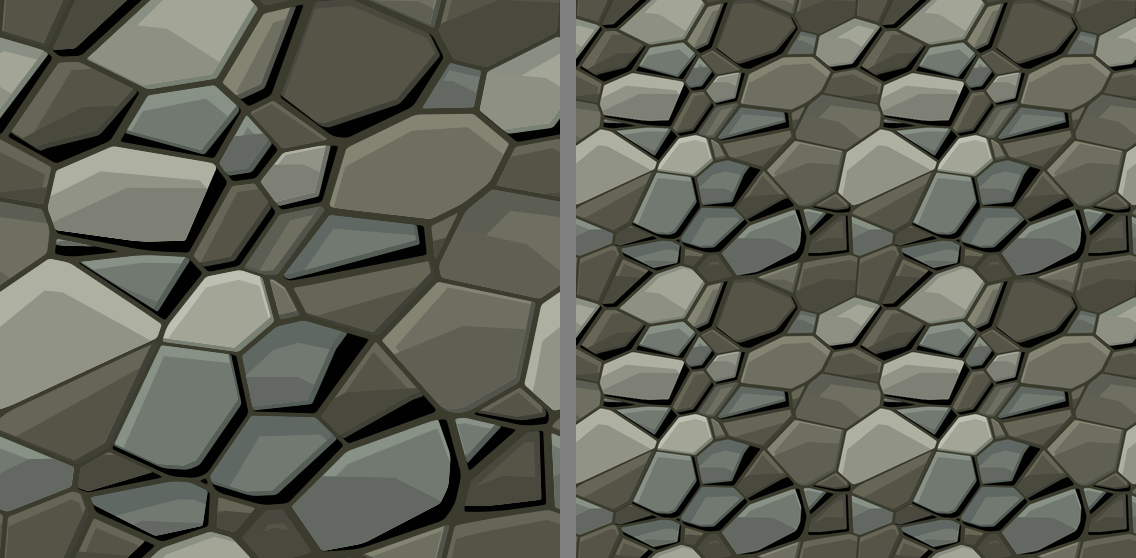
Left: one tile. Right: repeated 2 by 2.
Reproduce this texture procedurally as a Shadertoy shader.

```glsl
// Seamless wall of flat-shaded, angular grey stones with dark joints and hard black shadows.

const vec2 GRID = vec2(7.0, 8.0);

// Metric that stretches stones along a rising diagonal.
const mat2 STRETCH = mat2(0.68, -0.16, -0.16, 0.92);

// Random value per cell; the cell wraps so the wall tiles.
float hash(vec2 cell, float seed) {
    cell = mod(cell, GRID);
    return fract(sin(dot(cell, vec2(127.1, 311.7)) + seed * 74.7) * 43758.5453);
}

vec2 site(vec2 cell) {
    return cell + 0.04 + 0.92 * vec2(hash(cell, 1.0), hash(cell, 2.0));
}

// Heavier sites grow larger stones.
float weight(vec2 cell) {
    float h = hash(cell, 3.0);
    return 1.2 * h * h;
}

float power(vec2 p, vec2 cell) {
    vec2 d = p - site(cell);
    return dot(d, STRETCH * d) - weight(cell);
}

float smoothMin(float a, float b, float k) {
    float h = max(k - abs(a - b), 0.0) / k;
    return min(a, b) - 0.25 * k * h * h;
}

vec3 stoneColour(vec2 cell) {
    vec2 c = mod(cell, GRID);
    float tone = fract(0.618 * c.x + 0.2 * c.y + 0.3 * hash(cell, 4.0));
    vec3 olive = vec3(0.43, 0.43, 0.38);
    vec3 slate = vec3(0.445, 0.475, 0.44);
    vec3 mid = mix(olive, slate, step(0.5, hash(cell, 5.0)));
    if (tone < 0.3) return vec3(0.335, 0.33, 0.28);
    if (tone < 0.79) return mid;
    if (tone < 0.9) return vec3(0.57, 0.575, 0.53);
    return vec3(0.64, 0.65, 0.59);
}

void mainImage(out vec4 fragColor, in vec2 fragCoord) {
    vec2 p = fragCoord / iResolution.xy * GRID;
    float soft = 0.6 * GRID.y / iResolution.y;

    // Find the stone that owns this point (weighted Voronoi).
    vec2 home = floor(p), cell = home;
    float best = 1e5;
    for (int j = -3; j <= 3; j++)
    for (int i = -3; i <= 3; i++) {
        vec2 c = home + vec2(i, j);
        float w = power(p, c);
        if (w < best) { best = w; cell = c; }
    }

    // Per-stone shape: shadow, rim and the direction of its broad facet.
    vec2 centre = site(cell), dc = p - centre;
    float mass = weight(cell);
    float shadow = (0.1 + 0.08 * mass) * step(0.45, hash(cell, 6.0));
    float rim = 0.09 * step(0.5, hash(cell, 7.0));
    float angle = 1.9 + 1.8 * (hash(cell, 8.0) - 0.5);
    vec2 facetDir = vec2(cos(angle), sin(angle));
    float facetWidth = mix(0.06, 0.4, hash(cell, 9.0)) * (0.45 + 0.7 * mass);
    float taper = 3.0 * (hash(cell, 10.0) - 0.5);

    // Nested polygons: block, lit top, top without rim, inner facet.
    float block = 1e5, top = 1e5, flatTop = 1e5, inner = 1e5;
    for (int j = -3; j <= 3; j++)
    for (int i = -3; i <= 3; i++) {
        if (i == 0 && j == 0) continue;
        vec2 c = cell + vec2(i, j);
        vec2 normal = STRETCH * (site(c) - centre);
        vec2 n = normalize(normal);
        float along = dot(dc, vec2(-n.y, n.x));
        float edge = (power(p, c) - best) / (2.0 * length(normal));
        edge -= mix(0.02, 0.065, hash(c, 11.0)) * clamp(1.0 + 0.5 * along, 0.6, 1.4);

        float away = max(dot(n, vec2(0.6, -0.8)) - 0.1, 0.0);
        float wedge = clamp(1.0 + taper * along, 0.1, 1.9);
        float lit = edge - shadow * away * wedge;
        float bare = lit - rim * away;
        float lean = max(dot(n, facetDir) + 0.1, 0.0);

        block = smoothMin(block, edge, 0.04);
        top = smoothMin(top, lit, 0.03);
        flatTop = min(flatTop, bare);
        inner = min(inner, bare - facetWidth * lean * (1.0 + 0.25 * along));
    }

    // Kinked darker plane across the lower part of some stones.
    vec2 tilt = normalize(vec2(hash(cell, 13.0) - 0.75, 1.0));
    float across = dot(dc, vec2(tilt.y, -tilt.x)) - 0.3 * (hash(cell, 14.0) - 0.3);
    float plane = 0.1 - dot(dc, tilt) - 0.55 * max(across, 0.0);
    plane = min(plane, flatTop) - 2.0 * step(hash(cell, 15.0), 0.45);

    // Flat tones, layered from the joint up to the inner facet.
    vec3 stone = stoneColour(cell);
    float brighter = step(0.35, hash(cell, 12.0));
    vec3 facet = stone * mix(vec3(0.84, 0.86, 0.87), vec3(1.2, 1.2, 1.19), brighter);
    facet = min(facet, vec3(0.74, 0.75, 0.70));
    vec3 rimColour = stone * vec3(0.74, 0.77, 0.77);

    vec3 colour = vec3(0.23, 0.235, 0.175);
    vec3 base = mix(rimColour, vec3(0.005), step(0.01, shadow));
    colour = mix(colour, base, smoothstep(-soft, soft, block));
    colour = mix(colour, rimColour, smoothstep(-soft, soft, top));
    colour = mix(colour, facet, smoothstep(-soft, soft, min(flatTop, top)));
    colour = mix(colour, stone, smoothstep(-soft, soft, min(inner, top)));
    colour = mix(colour, stone * 0.87, smoothstep(-soft, soft, min(plane, top)));
    fragColor = vec4(colour, 1.0);
}
```
